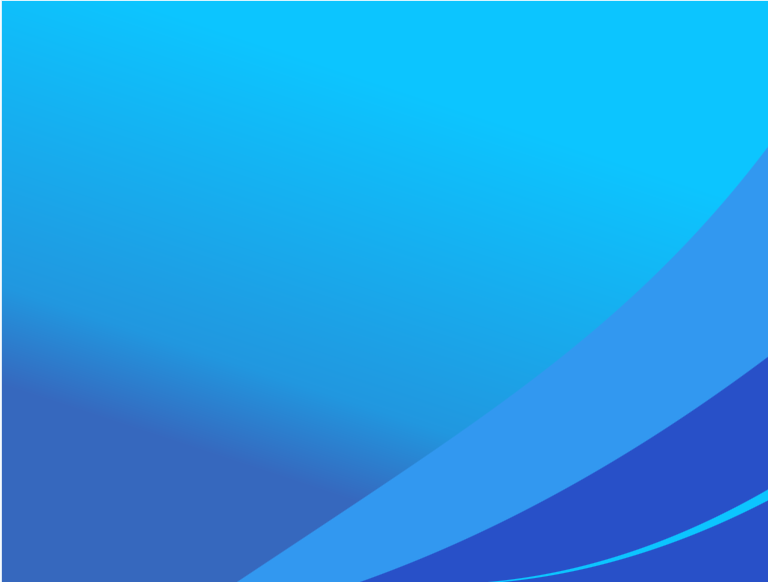
Write a WebGL 2 fragment shader that draws this background.

```glsl
#version 300 es
precision highp float;

uniform vec2 u_resolution;
out vec4 outColor;

// Palette
const vec3 CYAN = vec3(0.047, 0.773, 1.0);
const vec3 AZURE = vec3(0.129, 0.592, 0.875);
const vec3 SLATE = vec3(0.212, 0.408, 0.745);
const vec3 SKY_BAND = vec3(0.196, 0.596, 0.941);
const vec3 ROYAL_BAND = vec3(0.157, 0.314, 0.784);
const vec3 BORDER = vec3(0.97, 0.99, 1.0);

// Gradient tilt and stops, measured downward from the top left
const float TILT = 0.4355;
const float CYAN_STOP = -0.077;
const float AZURE_STOP = 0.49;
const float SLATE_STOP = 0.66;

// Curves: where each leaves the bottom edge, then its polynomial terms
const float SKY_START = 0.3086;
const vec4 SKY_TERMS = vec4(0.875, 0.0, -0.1, 0.77);
const float ROYAL_START = 0.4688;
const vec4 ROYAL_TERMS = vec4(0.468, 0.49, 0.0, 0.0);
const float RIBBON_TOP_START = 0.6354;
const vec4 RIBBON_TOP_TERMS = vec4(0.115, 0.88, 0.0, 0.0);
const float RIBBON_LOW_START = 0.655;
const vec4 RIBBON_LOW_TERMS = vec4(0.13, 0.8, 0.0, 0.0);

const vec2 BORDER_SIZE = vec2(0.0024, 0.0015);

// Antialiased coverage of the region where d is positive
float coverage(float d) {
    return clamp(0.5 + d / fwidth(d), 0.0, 1.0);
}

// Coverage of the area below a rising curve
float belowCurve(vec2 uv, float start, vec4 terms) {
    float s = uv.x - start;
    float t = max(s, 0.0);
    float height = terms.x * s + t * t * (terms.y + t * (terms.z + t * terms.w));
    return coverage(height - uv.y);
}

vec3 skyGradient(vec2 uv) {
    float t = 1.0 - uv.y - TILT * uv.x;
    float upper = clamp((t - CYAN_STOP) / (AZURE_STOP - CYAN_STOP), 0.0, 1.0);
    float lower = clamp((t - AZURE_STOP) / (SLATE_STOP - AZURE_STOP), 0.0, 1.0);
    return mix(mix(CYAN, AZURE, upper), SLATE, lower);
}

void main() {
    vec2 uv = gl_FragCoord.xy / u_resolution;
    vec3 color = skyGradient(uv);

    // Sweeping bands
    color = mix(color, SKY_BAND, belowCurve(uv, SKY_START, SKY_TERMS));
    color = mix(color, ROYAL_BAND, belowCurve(uv, ROYAL_START, ROYAL_TERMS));

    // Thin tapered ribbon between two curves
    float ribbon = belowCurve(uv, RIBBON_TOP_START, RIBBON_TOP_TERMS)
                 - belowCurve(uv, RIBBON_LOW_START, RIBBON_LOW_TERMS);
    color = mix(color, CYAN, clamp(ribbon, 0.0, 1.0));

    // Pale hairline on the left and top
    float hairline = max(coverage(BORDER_SIZE.x - uv.x),
                         coverage(uv.y - 1.0 + BORDER_SIZE.y));
    color = mix(color, BORDER, hairline);

    outColor = vec4(color, 1.0);
}
```
